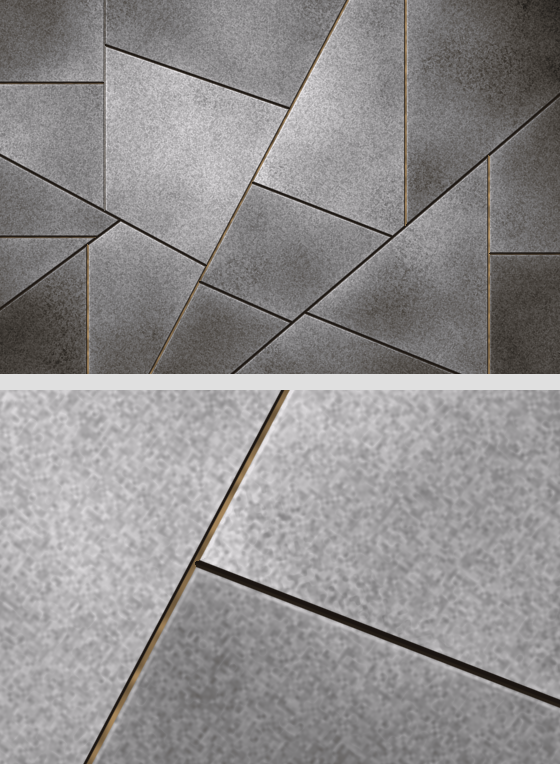
Top: the whole. Bottom: its middle third, enlarged.
Reproduce this texture procedurally as a WebGL 2 fragment shader.

```glsl
#version 300 es
precision highp float;
// Wall of large angular concrete panels parted by thin dark and brass grooves.
// The wall is cut in two again and again along a few preferred directions; each
// panel gets its own tone, tilt and clouds under one wide pool of light.

#define SEED 5.0
#define LEVELS 4
#define CUT_SHIFT 0.24
#define AXIS_BIAS 1.2
#define GROOVE 0.0034
#define LIGHT_CENTRE vec2(0.68, 0.65)
#define LIGHT_FALLOFF vec2(1.3, 2.5)
#define CLOUD 0.30
#define GRAIN 0.135
#define STIPPLE 0.075
#define BRASS vec3(0.72, 0.58, 0.39)
#define SHADOW vec3(0.10, 0.08, 0.065)

uniform vec2 u_resolution;
out vec4 fragColor;

// Cut directions in degrees: upright, level, falling, rising, steep.
const float CUT_ANGLES[5] = float[](90.0, 0.0, -25.0, 40.0, 68.0);
const mat2 TURN = mat2(0.8, 0.6, -0.6, 0.8);

vec3 hash3(vec2 p) {
  vec3 q = fract(vec3(p.xyx) * vec3(0.1031, 0.1030, 0.0973));
  q += dot(q, q.yxz + 33.33);
  return fract((q.xxy + q.yzz) * q.zyx);
}

float noise(vec2 p) {
  vec2 i = floor(p), f = fract(p);
  f = f * f * (3.0 - 2.0 * f);
  float low = mix(hash3(i).x, hash3(i + vec2(1, 0)).x, f.x);
  float high = mix(hash3(i + vec2(0, 1)).x, hash3(i + vec2(1, 1)).x, f.x);
  return mix(low, high, f.y);
}

float fbm(vec2 p) {
  float sum = 0.0, amp = 0.5;
  for (int i = 0; i < 5; i++) {
    p = TURN * p * 2.03 + 7.1;
    sum += amp * noise(p);
    amp *= 0.47;
  }
  return sum;
}

// Cuts the wall down to the panel around p. Returns the signed distance to the
// nearest seam (positive on its lower right), its normal, its hash, the panel.
float findPanel(vec2 p, float aspect, out vec2 normal, out float seamHash,
                out float panel, out vec2 centre) {
  vec2 poly[10], kept[10];
  int count = 4;
  for (int i = 0; i < 4; i++)
    poly[i] = mix(vec2(-0.08), vec2(aspect, 1.0) + 0.08,
                  vec2(i == 1 || i == 2, i > 1));
  float seam = 1e5;
  panel = 1.0;
  for (int level = 0; level <= LEVELS; level++) {
    centre = vec2(0.0);
    for (int i = 0; i < count; i++) centre += poly[i] / float(count);
    if (level == LEVELS) break;

    // Prefer the direction that cuts across the longest extent.
    vec2 n = vec2(1, 0);
    float bestScore = -1.0, shift = 0.0;
    for (int k = 0; k < 5; k++) {
      vec3 h = hash3(vec2(panel * 7.0 + SEED, float(k) * 13.0 + SEED));
      float a = radians(CUT_ANGLES[k] + (k > 1 ? (h.z - 0.5) * 12.0 : 0.0));
      vec2 candidate = vec2(sin(a), -cos(a));
      float lo = 1e5, hi = -1e5;
      for (int i = 0; i < count; i++) {
        float d = dot(poly[i], candidate);
        lo = min(lo, d);
        hi = max(hi, d);
      }
      float score = (hi - lo) * (0.6 + 0.4 * h.x);
      if (k < 2 && level > 1) score *= AXIS_BIAS;
      if (score > bestScore) {
        bestScore = score;
        n = candidate;
        shift = (h.y - 0.5) * CUT_SHIFT * (hi - lo);
      }
    }
    float offset = dot(centre, n) + shift;
    float d = dot(p, n) - offset, side = d < 0.0 ? -1.0 : 1.0;
    if (abs(d) < abs(seam)) {
      seam = d;
      normal = n;
      seamHash = hash3(vec2(panel, SEED + 3.0)).x;
    }

    // Keep the half that holds p.
    int size = 0;
    for (int i = 0; i < count; i++) {
      vec2 a = poly[i], b = poly[(i + 1) % count];
      float da = (dot(a, n) - offset) * side, db = (dot(b, n) - offset) * side;
      if (da >= 0.0 && size < 10) kept[size++] = a;
      if (da * db < 0.0 && size < 10) kept[size++] = mix(a, b, da / (da - db));
    }
    poly = kept;
    count = size;
    panel = panel * 2.0 + (side > 0.0 ? 1.0 : 0.0);
  }
  return seam;
}

void main() {
  vec2 p = gl_FragCoord.xy / u_resolution.y, normal, centre;
  float px = 1.0 / u_resolution.y, seamHash, panel;
  float across = findPanel(p, u_resolution.x * px, normal, seamHash, panel, centre);
  float dist = abs(across);

  // Pool of light, dying towards the upper right corner.
  vec2 away = p - LIGHT_CENTRE;
  float tone = 0.245 + 0.42 * exp(-dot(away * away, LIGHT_FALLOFF));
  tone -= 0.24 * smoothstep(0.7, 0.0, length(p - vec2(1.5, 1.0)));
  tone -= 0.06 * smoothstep(0.8, 0.0, length(p - vec2(1.5, 0.0)));

  // Panel tone, tilt, clouds and the paler border.
  vec3 id = hash3(vec2(panel, 71.0 + SEED));
  tone += (id.x - 0.5) * 0.13 + dot(p - centre, id.yz - 0.5) * 0.5;
  tone += (fbm(p * 2.2 + id.xy * 40.0) - 0.46) * CLOUD;
  tone += 0.07 * exp(-dist / 0.03) - 0.01;

  // Fine mineral grain, with small dark stipple in worn patches.
  vec2 grainPos = TURN * p;
  float fine = noise(grainPos * 290.0), coarse = noise(grainPos * 150.0 + 9.0);
  float worn = smoothstep(0.46, 0.64, fbm(p * 3.0 + id.yz * 30.0));
  float strength = GRAIN * (0.45 + tone);
  tone += (fine - 0.5 + 0.6 * (0.35 - abs(coarse * 2.0 - 1.0))) * strength;
  tone -= worn * smoothstep(0.4, 0.8, noise(TURN * grainPos * 210.0)) * STIPPLE;

  // Thin pale arris beside the groove, stronger on the lit side.
  float arris = smoothstep(0.0030, 0.0, abs(dist - GROOVE - 0.0022));
  tone += arris * (across > 0.0 ? 0.11 : 0.03) * (0.5 + coarse);
  tone = clamp(tone, 0.09, 0.9);
  vec3 colour = tone * mix(vec3(1.09, 1.0, 0.90), vec3(1.0, 0.99, 1.0),
                           smoothstep(0.15, 0.50, tone));

  // Groove: dark slot with a brass strip on upright seams; a few are filled.
  float upright = smoothstep(0.75, 0.92, abs(normal.x));
  float level = smoothstep(0.93, 0.99, abs(normal.y));
  float lit = max(upright, 0.1 + 0.35 * level) * (0.65 + 0.35 * seamHash);
  float edge = mix(-0.0006, 0.0011, upright);
  float strip = smoothstep(-px, px, across + edge) * lit;
  vec3 slot = mix(SHADOW, BRASS * (0.70 + 0.45 * noise(p * 90.0)), strip);
  slot = mix(slot, colour * 0.72, 0.8 * upright * step(seamHash, 0.2));
  float inside = 1.0 - smoothstep(GROOVE - 0.9 * px, GROOVE + 0.9 * px, dist);
  fragColor = vec4(mix(colour, slot, inside), 1.0);
}
```
